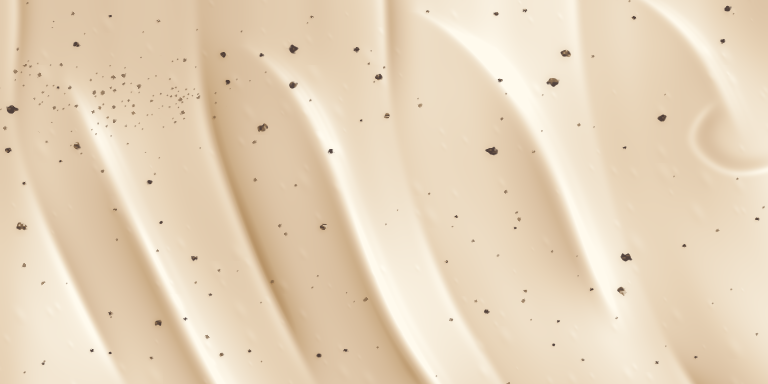
Write a WebGL 1 fragment shader that draws this texture.

```glsl
precision highp float;
uniform vec2 u_resolution;

// Cream tones, dark to light
const vec3 DEEP = vec3(0.66, 0.50, 0.31);
const vec3 SHADE = vec3(0.80, 0.68, 0.53);
const vec3 MID = vec3(0.86, 0.76, 0.64);
const vec3 CREAM = vec3(0.91, 0.83, 0.72);
const vec3 PALE = vec3(0.95, 0.90, 0.82);
const vec3 GLOSS = vec3(1.0, 0.98, 0.93);
const vec3 PEPPER = vec3(0.24, 0.18, 0.17);
const vec3 HUSK = vec3(0.56, 0.43, 0.29);

const float BASE_TONE = 0.79;
const float BROAD_CONTRAST = 0.46;
const float WIDE_CONTRAST = 0.34;
const float GROOVE_START = 0.02;
const float GROOVE_GAP = 0.485;
const float CREST_START = 0.25;
const float CREST_GAP = 0.555;
const vec2 SWEEP = vec2(0.05, 0.27);
const vec2 LIGHT = vec2(0.76, -0.65);
const vec2 CURL_CENTER = vec2(1.95, 0.34);
const float CURL_RADIUS = 0.115;
const vec2 DUST_CENTER = vec2(0.45, 0.26);
const vec2 HAZE_CENTER = vec2(0.20, 0.25);

float hash(vec2 p) {
  vec3 q = fract(p.xyx * vec3(0.1031, 0.1030, 0.0973));
  q += dot(q, q.yzx + 33.33);
  return fract((q.x + q.y) * q.z);
}

float noise(vec2 p) {
  vec2 i = floor(p), f = fract(p);
  f = f * f * (3.0 - 2.0 * f);
  return mix(mix(hash(i), hash(i + vec2(1.0, 0.0)), f.x),
             mix(hash(i + vec2(0.0, 1.0)), hash(i + 1.0), f.x), f.y);
}

float bell(float d, float w) { return exp(-d * d / (w * w)); }

// One-sided falloff with a soft start at d = 0
float flank(float d, float soft, float w) {
  return smoothstep(-soft, soft, d) * exp(-max(d, 0.0) / w);
}

float cluster(vec2 p, vec2 c, vec2 size) {
  vec2 d = (p - c) / size;
  return exp(-dot(d, d));
}

// Offset from the jittered centre of a cell
vec2 cellOffset(vec2 p, float cell, vec2 id) {
  vec2 jitter = vec2(hash(id + 3.7), hash(id + 11.3));
  return p - (floor(p / cell) + 0.2 + 0.6 * jitter) * cell;
}

// Soft raised drops lit from one side
float dimples(vec2 p, float cell, float chance, float size, float seed) {
  vec2 id = floor(p / cell) + seed;
  vec2 d = cellOffset(p, cell, id) / (size * (0.5 + hash(id + 5.9)));
  d.x -= 0.4 * d.y;
  d.y *= 0.65;
  return step(hash(id), chance) * (dot(d, LIGHT) + 0.3) * exp(-dot(d, d));
}

// Scattered chips: x = coverage, y = chip shade, z = contact shadow
vec3 chips(vec2 p, float cell, float chance, vec2 radii, float seed, float px) {
  vec2 id = floor(p / cell) + seed;
  vec2 d = cellOffset(p, cell, id);
  float h = hash(id + 23.1);
  float r = mix(radii.x, radii.y, h * h * h);
  float present = step(hash(id), chance);
  float rough = noise(d / r * 1.3 + id * 7.3) - 0.5;
  float dist = length(d * vec2(0.88, 1.12)) + r * 0.8 * rough - r;
  float cover = 1.0 - smoothstep(-px * 0.9, px * 0.9, dist);
  float tint = 0.6 * noise(d / r * 1.8 + id * 3.1) + 0.4 * hash(id + 41.0);
  float shadow = bell(length(d + LIGHT * 0.003), r * 1.5);
  return vec3(cover, tint, shadow) * vec3(present, 1.0, present);
}

vec3 creamColor(float tone) {
  float s = clamp(tone, 0.0, 1.25) * 4.0;
  vec3 c = mix(DEEP, SHADE, clamp(s, 0.0, 1.0));
  c = mix(c, MID, clamp(s - 1.0, 0.0, 1.0));
  c = mix(c, CREAM, clamp(s - 2.0, 0.0, 1.0));
  c = mix(c, PALE, clamp(s - 3.0, 0.0, 1.0));
  return mix(c, GLOSS, clamp(s - 4.0, 0.0, 1.0));
}

void main() {
  float px = 1.0 / u_resolution.y;
  vec2 p = gl_FragCoord.xy * px;
  p.y = 1.0 - p.y;
  float t = p.y;

  // Coordinate across the curved knife strokes
  float u = p.x - SWEEP.x * t - SWEEP.y * t * t + 0.06 * (noise(p * 2.6) - 0.5);
  float tone = BASE_TONE + BROAD_CONTRAST * (noise(vec2(u * 4.5, t * 2.2) + 5.0) - 0.5);
  tone += WIDE_CONTRAST * (noise(p * 1.7 + 9.0) - 0.5);
  tone += 0.09 * (noise(vec2(u * 15.0, t * 2.5)) - 0.5);
  tone += 0.06 * smoothstep(0.9, 1.9, p.x) - 0.25 * bell(p.x, 0.07);

  for (int k = 0; k < 4; k++) {
    float i = float(k);
    // Groove: thin pale lip with a shaded wall
    float g = u - GROOVE_START - GROOVE_GAP * i;
    float depth = 0.12 + 1.1 * smoothstep(0.15, 0.85, noise(vec2(i * 7.3, t * 2.6 + 2.0)));
    tone += depth * (0.14 * bell(g + 0.014, 0.018) + 0.14 * flank(-g, 0.025, 0.10));
    tone -= depth * 0.52 * flank(g, 0.015, 0.055);

    // Crest: glossy ridge, light on the right, shade on the left
    float start = 0.27 - 0.09 * i;
    float end = 1.3 - 0.1 * i * i;
    float curl = 0.065 * (1.0 + i) * exp(-max(t - start, -0.06) / 0.15);
    float c = u - CREST_START - CREST_GAP * i + curl;
    float reach = smoothstep(start - 0.12, start + 0.10, t)
                * (1.0 - smoothstep(end - 0.25, end, t));
    float wet = 0.2 + 0.8 * noise(vec2(i * 5.1, t * 6.0));
    float fan = 0.012 + 0.030 * bell(t - start - 0.15, 0.15);
    float strand = 0.6 + 0.4 * noise(vec2(c * 110.0, t * 5.0));
    tone += reach * strand * 0.36 * wet * bell(c - 0.012, fan);
    tone += reach * (0.36 * flank(c, 0.020, 0.11) + 0.10 * bell(c - 0.045, 0.012) * wet);
    float low = smoothstep(start, 0.85, t);
    tone -= reach * (0.24 + 0.60 * low) * flank(-c - 0.014, 0.026, 0.10);
  }

  // Looped lip at the right side
  vec2 loop = (p - CURL_CENTER) * vec2(0.85, 1.0);
  float ring = length(loop) - CURL_RADIUS + 0.04 * (noise(p * 8.0) - 0.5);
  float arc = smoothstep(-0.03, 0.08, loop.y - loop.x);
  tone += arc * (0.26 * bell(ring, 0.011) - 0.24 * bell(ring + 0.028, 0.026));

  // Small dimples and pale droplets
  tone += 0.12 * dimples(p, 0.085, 0.30, 0.011, 130.0);
  tone += 0.12 * dimples(p + 0.03, 0.05, 0.14, 0.005, 60.0);

  // Pepper: fine dust gathered in clusters, then larger chips
  vec2 tilted = vec2(0.8 * p.x - 0.6 * p.y, 0.6 * p.x + 0.8 * p.y);
  float density = 0.010 + 0.62 * cluster(p, DUST_CENTER, vec2(0.09, 0.05))
                + 0.22 * cluster(p, HAZE_CENTER, vec2(0.24, 0.11));
  vec3 dust = chips(tilted, 0.015, density, vec2(0.0013, 0.0055), 117.0, px);
  vec3 chip = chips(p, 0.088, 0.26, vec2(0.0030, 0.0115), 90.0, px);
  tone -= 0.16 * chip.z + 0.06 * dust.z;

  vec3 color = creamColor(tone);
  color = mix(color, mix(PEPPER, HUSK, 0.4 + 0.6 * dust.y), dust.x * 0.7);
  vec3 chipColor = mix(PEPPER, HUSK, smoothstep(0.35, 0.85, chip.y));
  chipColor = mix(chipColor, PALE, 0.7 * smoothstep(0.74, 0.9, chip.y));
  color = mix(color, chipColor, chip.x * 0.88);
  gl_FragColor = vec4(color, 1.0);
}
```
